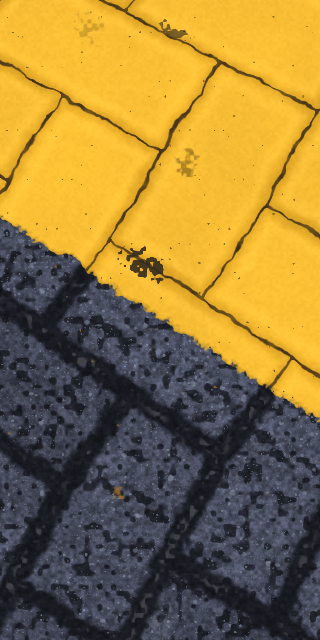
A Shadertoy shader for this texture:

```glsl
float hash(vec2 p) {
    return fract(sin(dot(p, vec2(127.1, 311.7))) * 43758.5);
}

float noise(vec2 p) {
    vec2 i = floor(p), f = fract(p);
    f = f * f * (3.0 - 2.0 * f);
    return mix(mix(hash(i), hash(i + vec2(1, 0)), f.x),
               mix(hash(i + vec2(0, 1)), hash(i + 1.0), f.x), f.y);
}

float fbm(vec2 p) {
    float sum = 0.0, amp = 0.53;
    for (int i = 0; i < 4; i++) {
        sum += amp * noise(p);
        p = mat2(1.6, 1.2, -1.2, 1.6) * p + 7.3;
        amp *= 0.5;
    }
    return sum;
}

// Canvas point (y down) to the skewed paving lattice, which widens downwards
vec2 toLattice(vec2 p) {
    float bend = smoothstep(0.3, 0.65, p.y) * cos((p.y - 0.755) * 4.47);
    p -= vec2(0.69 + 0.03 * bend, 0.193);
    float a = p.x / 0.302;
    float b = 0.377 + 0.0143 * a;
    float c = p.y - 0.156 * a;
    float j = 2.0 * c / (b + sqrt(max(b * b + 0.036 * c, 0.0)));
    return vec2(a + 0.629 * j, j);
}

// Two-by-one herringbone: x = distance to the joint, yz = brick id
vec3 herringbone(vec2 q) {
    vec2 cell = floor(q), f = q - cell, size = vec2(1, 2);
    float s = mod(cell.x + cell.y, 4.0);
    if (s < 2.0) {
        f.y += s;
    } else {
        f.x += s - 2.0;
        size = size.yx;
    }
    vec2 e = min(f, size - f);
    float rounded = 0.06 - length(max(0.06 - e, 0.0));
    return vec3(0.34 * min(min(e.x, e.y), rounded < 0.0 ? rounded : 9.0), floor(q - f + 0.5));
}

// Scattered rough stones, one candidate per grid cell
float pebbles(vec2 p, float scale, float density) {
    vec2 g = p * scale, id = floor(g);
    vec2 offset = (vec2(hash(id + 3.0), hash(id + 7.0)) - 0.5) * 0.5;
    vec2 w = (fract(g) - 0.5 - offset) * vec2(1.0, 0.8 + 0.6 * hash(id + 5.0));
    float radius = mix(0.1, 0.26, hash(id + 11.0));
    float d = length(w) + (noise(g * 5.0) - 0.5) * 0.16;
    return step(hash(id), density) * smoothstep(radius + 0.05, radius - 0.07, d)
         * mix(0.45, 1.0, hash(id + 17.0));
}

// Speckled area where the paint has come off
float wornPatch(vec2 p, vec2 centre, vec2 size) {
    vec2 w = mat2(0.87, -0.5, 0.5, 0.87) * (p - centre) / size;
    return smoothstep(0.0, 0.12, noise(p * 95.0) - 0.18 - 0.42 * dot(w, w));
}

float spot(vec2 p, vec2 centre, float radius) {
    float d = length(p - centre) + (noise(p * 90.0) - 0.5) * radius;
    return smoothstep(radius, radius * 0.5, d);
}

vec3 paintedBrick(vec2 p, float joint, vec2 id) {
    float broad = fbm(p * 7.0), grain = fbm(p * 110.0);
    vec3 col = vec3(0.975, 0.745, 0.205) * (0.97 + 0.05 * broad + 0.02 * hash(id));
    col += (grain - 0.5) * vec3(0.06, 0.06, 0.05);
    // Sunken shoulders and a pale rim beside the joints
    col *= 1.0 - vec3(0.1, 0.13, 0.3) * smoothstep(0.035, 0.0, joint + (broad - 0.5) * 0.025);
    col += 0.025 * smoothstep(0.025, 0.045, joint) * smoothstep(0.075, 0.045, joint);
    // Dirt and pinholes
    float dirt = spot(p, vec2(0.585, 0.515), 0.045) + 0.5 * spot(p, vec2(0.28, 0.09), 0.05);
    col *= 1.0 - 0.32 * dirt * smoothstep(0.38, 0.7, noise(p * 75.0));
    col *= 1.0 - 0.6 * pebbles(p + 4.0, 65.0, 0.045);
    // Cracks of changing width
    float width = 0.0005 + 0.0045 * noise(p * 22.0);
    float crack = smoothstep(width + 0.004, width - 0.001, joint);
    col = mix(col, vec3(0.23, 0.17, 0.09), crack * (0.65 + 0.35 * noise(p * 40.0)));
    float worn = max(wornPatch(p, vec2(0.451, 0.823), vec2(0.078, 0.042)),
                     0.7 * wornPatch(p, vec2(0.54, 0.095), vec2(0.045, 0.02)));
    return mix(col, vec3(0.2, 0.17, 0.12), worn * 0.9);
}

vec3 bareBrick(vec2 p, float joint, vec2 id) {
    float broad = fbm(p * 9.0), grain = fbm(p * 85.0);
    vec3 col = vec3(0.275, 0.293, 0.36) * (0.87 + 0.16 * hash(id + 2.0) + 0.3 * (broad - 0.4));
    col *= 0.55 + 0.9 * grain;
    col *= 1.0 - 0.55 * smoothstep(0.58, 0.78, noise(p * 48.0 + 9.0));
    // Stones are coarser just below the paint
    float coarse = smoothstep(0.28, 0.05, abs(p.y - 0.73 - 0.63 * p.x));
    float stones = max(pebbles(p, 27.0, 0.08 + 0.34 * coarse), pebbles(p, 58.0, 0.2 + 0.15 * coarse));
    stones = max(stones, 0.85 * pebbles(p, 105.0, 0.22));
    col = mix(col, vec3(0.52, 0.56, 0.64) * (0.75 + 0.4 * grain), stones * 0.75);
    col += 0.1 * smoothstep(0.13, 0.0, length(p - vec2(0.48, 1.93))) * grain;
    // Deep joints with crumbs at the bottom
    float d = joint + (fbm(p * 28.0) - 0.5) * 0.028;
    col = mix(col, vec3(0.085, 0.09, 0.115) * (0.6 + 0.8 * grain), smoothstep(0.044, 0.02, d) * 0.92);
    float crumbs = smoothstep(0.017, 0.003, d) * smoothstep(0.48, 0.75, noise(p * 65.0));
    col = mix(col, vec3(0.34, 0.34, 0.37), crumbs * 0.65 * smoothstep(0.3, 0.65, broad));
    // Ochre flecks
    float fleck = spot(p, vec2(0.37, 1.542), 0.019) + pebbles(p + 2.0, 50.0, 0.012);
    return mix(col, vec3(0.65, 0.45, 0.16), min(fleck, 1.0) * 0.75);
}

void mainImage(out vec4 fragColor, in vec2 fragCoord) {
    vec2 p = fragCoord / iResolution.xy * vec2(1, 2);
    p.y = 2.0 - p.y;

    // Ragged joints
    vec2 wobble = vec2(fbm(p * 24.0), fbm(p * 24.0 + 31.0)) - 0.5;
    vec3 brick = herringbone(toLattice(p + 0.022 * wobble));

    // Frayed paint border, bitten away where a joint crosses it
    float edge = 0.845 * (0.682 + 0.633 * p.x - p.y);
    edge += (fbm(p * 38.0) - 0.5) * 0.03 + (noise(p * 120.0) - 0.5) * 0.012;
    vec2 bite = p - vec2(0.22, 0.825);
    edge -= 0.04 * exp(-900.0 * dot(bite, bite));
    float paint = smoothstep(-0.004, 0.004, edge);

    vec3 yellow = paintedBrick(p, brick.x, brick.yz);
    yellow *= 1.0 - 0.16 * smoothstep(0.018, 0.0, edge);
    fragColor = vec4(mix(bareBrick(p, brick.x, brick.yz), yellow, paint), 1.0);
}
```
